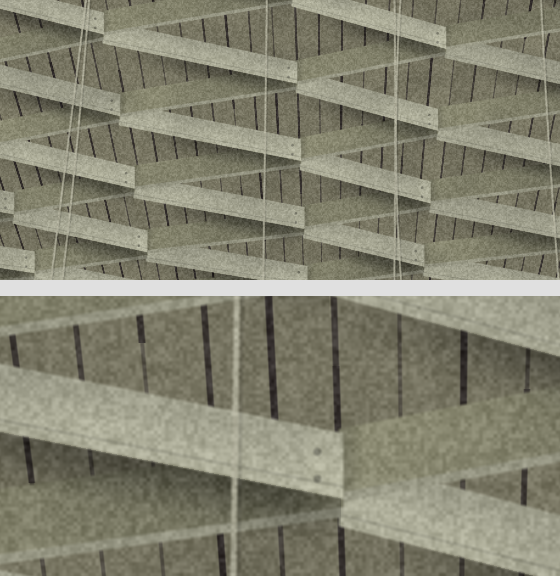
Top: the whole. Bottom: its middle third, enlarged.
This pattern is drawn by a WebGL 2 fragment shader. Its source:

```glsl
#version 300 es
precision highp float;

uniform vec2 u_resolution;
out vec4 outColor;

#define COLUMN_STEP 0.552
#define COLUMN_STAGGER 0.068
#define ROW_STEP 0.3086
#define ROW_SHRINK 0.0164
#define PLANK_WIDTH 0.0745
#define GAP_HALF_WIDTH 0.0026
#define ROPE_HALF_WIDTH 0.0034
#define EDGE_SOFTNESS 0.0028
#define SHADOW_DEPTH 0.075
#define GRAIN 0.17

const vec3 LIT_WOOD = vec3(0.635, 0.635, 0.560);
const vec3 SHADED_WOOD = vec3(0.500, 0.497, 0.410);
const vec3 PLANK = vec3(0.465, 0.455, 0.380);
const vec3 GAP = vec3(0.190, 0.170, 0.165);
const vec3 ROPE = vec3(0.690, 0.685, 0.610);

// x at the top, x at the bottom, sideways bow
const vec3 ropes[6] = vec3[6](
    vec3(0.307, 0.182, 0.0), vec3(0.318, 0.222, 0.006),
    vec3(0.953, 0.940, 0.0), vec3(1.409, 1.408, 0.003),
    vec3(1.430, 1.432, -0.017), vec3(1.932, 1.995, -0.004));

float hash(vec2 p) {
    vec3 q = fract(p.xyx * 0.1031);
    q += dot(q, q.yzx + 33.33);
    return fract((q.x + q.y) * q.z);
}

float noise(vec2 p) {
    vec2 i = floor(p), f = fract(p);
    f = f * f * (3.0 - 2.0 * f);
    return mix(mix(hash(i), hash(i + vec2(1, 0)), f.x),
               mix(hash(i + vec2(0, 1)), hash(i + vec2(1, 1)), f.x), f.y);
}

float inside(float d) {
    return smoothstep(-EDGE_SOFTNESS, EDGE_SOFTNESS, d);
}

// Joint of the lattice, with rows closing up and columns converging downward
vec2 joint(float column, float row) {
    float y = 0.083 + 0.026 * column + row * (ROW_STEP - ROW_SHRINK * row);
    float x = 0.4505 + COLUMN_STEP * column + COLUMN_STAGGER * mod(column, 2.0);
    return vec2(x + (0.2 - 0.15 * column) * (y - 0.495), y);
}

// Coverage, position along the beam, and distances below its top and bottom edges
vec4 beam(vec2 p, vec2 a, vec2 b, vec2 startEdges, vec2 endEdges) {
    float t = (p.x - a.x) / (b.x - a.x);
    vec2 below = p.y - mix(a.y + startEdges, b.y + endEdges, t);
    float span = inside(p.x - a.x + 0.003) * inside(b.x - p.x + 0.003);
    return vec4(span * inside(below.x) * inside(-below.y), t, below);
}

vec3 planks(vec2 p) {
    float dy = p.y - 0.495;
    float x = (p.x - 0.322 * dy) / (1.0 - 0.272 * dy) / PLANK_WIDTH + 0.65;
    float id = floor(x + 0.5);
    float dist = abs(x - id) * PLANK_WIDTH;
    float wear = hash(vec2(id, floor(p.y * 3.6 + 0.3 * id)));
    float gap = 1.0 - smoothstep(0.0, EDGE_SOFTNESS, dist - GAP_HALF_WIDTH * (0.3 + 0.8 * wear));
    vec3 board = PLANK * (0.96 + 0.08 * hash(vec2(floor(x), 7.0)));
    return mix(board, GAP, gap * (0.5 + 0.5 * wear));
}

void paintShadedBeam(inout vec3 color, vec2 p, vec2 a, vec2 b, float tone) {
    vec4 s = beam(p, a, b, vec2(-0.044, 0.044), vec2(-0.031, 0.062));
    vec3 wood = SHADED_WOOD * tone * mix(1.04, 0.90, smoothstep(0.1, 0.9, s.y));
    wood *= 1.0 - 0.14 * smoothstep(0.03, 0.0, p.x - a.x);
    wood = mix(wood, LIT_WOOD * 0.95, inside(s.w + 0.012) * 0.85);
    color = mix(color, wood, s.x);
}

void paintLitBeam(inout vec3 color, vec2 p, vec2 a, vec2 b, float tone) {
    vec4 s = beam(p, a, b, vec2(-0.010, 0.073), vec2(-0.039, 0.039));
    // Soft shadow cast beneath
    float shade = step(0.0, s.y) * step(s.y, 1.0) * step(0.0, s.w);
    shade *= 1.0 - smoothstep(0.0, SHADOW_DEPTH, s.w);
    color *= 1.0 - shade * 0.36 * smoothstep(0.0, 0.6, s.y) * (1.0 - 0.5 * smoothstep(0.88, 1.0, s.y));
    // Face, lower lip and bolts near the end
    vec3 wood = LIT_WOOD * tone * mix(0.95, 1.03, smoothstep(0.0, 0.06, s.z));
    wood *= 1.0 - 0.09 * smoothstep(0.004, 0.0, abs(s.w + 0.014));
    wood *= 1.0 + 0.05 * smoothstep(0.05, 0.03, b.x - p.x);
    float bolt = length(vec2(p.x - b.x + 0.028, abs(p.y - b.y) - 0.016));
    wood *= 1.0 - 0.3 * smoothstep(0.007, 0.002, bolt);
    color = mix(color, wood, s.x);
}

void main() {
    vec2 p = gl_FragCoord.xy / u_resolution.y;
    p.y = 1.0 - p.y;
    vec3 color = planks(p);

    // Nearer rows overlap the rows below them
    for (float i = 3.0; i >= -2.0; i--) {
        for (float k = 5.0; k >= -1.0; k--) {
            float row = k + 0.5 * mod(i, 2.0);
            vec2 start = joint(i, row);
            float tone = 0.96 + 0.08 * hash(vec2(i, k) + 11.0);
            paintLitBeam(color, p, start, joint(i + 1.0, row + 0.5), tone);
            paintShadedBeam(color, p, start, joint(i + 1.0, row - 0.5), tone);
        }
    }

    // Hanging ropes
    for (int i = 0; i < 6; i++) {
        vec3 r = ropes[i];
        float x = mix(r.x, r.y, p.y) + 4.0 * r.z * p.y * (1.0 - p.y);
        float d = p.x - x;
        color *= 1.0 - 0.12 * smoothstep(0.005, 0.0, abs(d - 0.006));
        color = mix(color, ROPE, 0.85 * inside(ROPE_HALF_WIDTH - abs(d)));
    }

    // Stains and grain
    color *= 0.95 + 0.09 * noise(p * vec2(9.0, 14.0));
    float grain = 0.6 * noise(p * 230.0) + 0.4 * noise(p * 120.0 + 40.0) - 0.5;
    color += GRAIN * grain;
    outColor = vec4(color, 1.0);
}
```
